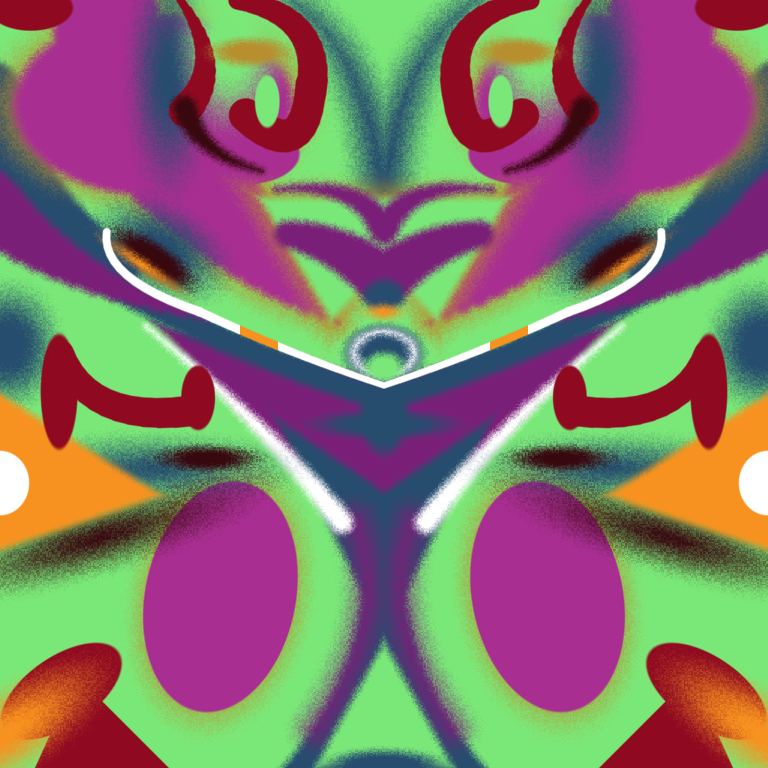
A Shadertoy shader for this background:

```glsl
// Mirrored psychedelic mask of ribbons, ovals and wedges in flat inks.
// The left half is folded over the centre line, then layers are painted
// back to front with crisp, soft or grainy edges.

const vec3 GREEN = vec3(.48, .91, .47);
const vec3 MAGENTA = vec3(.66, .18, .57);
const vec3 PURPLE = vec3(.48, .12, .47);
const vec3 NAVY = vec3(.15, .3, .43);
const vec3 CRIMSON = vec3(.56, .04, .13);
const vec3 DARK = vec3(.22, .03, .06);
const vec3 ORANGE = vec3(.97, .57, .12);
const vec3 OCHRE = vec3(.72, .56, .18);
const vec3 WHITE = vec3(1);

float hash(vec2 p) {
  vec3 q = fract(p.xyx * .1031);
  q += dot(q, q.yzx + 33.33);
  return fract((q.x + q.y) * q.z);
}

vec2 spin(vec2 p, float a) {
  return p * cos(a) + vec2(p.y, -p.x) * sin(a);
}

float oval(vec2 p, vec2 r) {
  return (length(p / r) - 1.) * min(r.x, r.y);
}

// Tapered curve from a to c through b
float ribbon(vec2 p, vec2 a, vec2 b, vec2 c, float w0, float w1) {
  vec2 bend = 2. * b - .5 * (a + c), s = a;
  float d = 9.;
  for (float i = 1.; i <= 12.; i++) {
    float t = i / 12.;
    vec2 e = mix(mix(a, bend, t), mix(bend, c, t), t), v = e - s;
    float h = clamp(dot(p - s, v) / dot(v, v), 0., 1.);
    d = min(d, length(p - s - v * h) - mix(w0, w1, t));
    s = e;
  }
  return d;
}

float side(vec2 p, vec2 a, vec2 b) {
  return dot(p - a, normalize(vec2(b.y - a.y, a.x - b.x)));
}

// Triangle with counterclockwise corners
float wedge(vec2 p, vec2 a, vec2 b, vec2 c) {
  return max(side(p, a, b), max(side(p, b, c), side(p, c, a)));
}

// edge.x is the blur width, edge.y a grain offset
void paint(inout vec3 col, vec3 ink, float d, vec2 edge) {
  col = mix(col, ink, smoothstep(-edge.x, edge.x, -d - edge.y));
}

void mainImage(out vec4 fragColor, in vec2 fragCoord) {
  vec2 uv = fragCoord / iResolution.xy;
  vec2 p = vec2(.5 - abs(uv.x - .5), uv.y);
  float grain = hash(floor(uv * 512.)) - .5;
  vec2 crisp = vec2(1. / iResolution.y, 0);
  vec2 soft = vec2(.008, .004 * grain), haze = vec2(.03, .012 * grain);
  vec3 c = GREEN;

  // Sweeping bands and chevron
  paint(c, NAVY, ribbon(p, vec2(-.02,.87), vec2(.05,.74), vec2(.16,.655), .055, .025), soft);
  paint(c, PURPLE, wedge(p, vec2(.2,.58), vec2(.52,.25), vec2(.52,.5)), soft);
  paint(c, NAVY, ribbon(p, vec2(.14,.635), vec2(.3,.555), vec2(.5,.48), .018, .016), soft);
  paint(c, PURPLE, ribbon(p, vec2(-.02,.74), vec2(.1,.65), vec2(.27,.585), .046, .003), soft);
  paint(c, NAVY, wedge(p, vec2(.36,.455), vec2(.52,.13), vec2(.52,.345)), soft);
  paint(c, NAVY, oval(p - vec2(.5,.447), vec2(.08,.016)), soft);
  paint(c, NAVY, oval(p - vec2(.5,.46), vec2(.03,.05)), soft);

  // Stem flaring at the foot
  paint(c, NAVY, ribbon(p, vec2(.5,.25), vec2(.47,.11), vec2(.39,-.02), .026, .03), soft);
  paint(c, PURPLE, ribbon(p, vec2(.463,.32), vec2(.475,.19), vec2(.41,.05), .014, .012), haze);
  paint(c, GREEN, wedge(p, vec2(.41,0), vec2(.52,0), vec2(.52,.2)), soft);
  paint(c, NAVY, oval(p - vec2(.5,0), vec2(.07,.022)), soft);

  // Brow with ochre rim
  float brow = ribbon(p, vec2(.22,.82), vec2(.325,.68), vec2(.44,.58), .09, .002);
  brow = min(brow, oval(p - vec2(.2,.863), vec2(.182,.118)));
  brow = min(brow, oval(p - vec2(.14,.96), vec2(.07,.1)));
  paint(c, OCHRE, brow - .006, haze);
  paint(c, MAGENTA, brow, soft);
  paint(c, MAGENTA, oval(p - vec2(.32,.8), vec2(.07,.04)), crisp);

  // Forehead, shield, mask and crest
  paint(c, NAVY, ribbon(p, vec2(.38,1), vec2(.46,.9), vec2(.5,.74), .006, .025), haze);
  float shield = wedge(p, vec2(.325,.75), vec2(.43,.57), vec2(.6,.75));
  paint(c, OCHRE, shield, haze);
  paint(c, GREEN, shield + .008, soft);
  paint(c, PURPLE, ribbon(p, vec2(.36,.753), vec2(.45,.746), vec2(.5,.7), .002, .018), soft);
  paint(c, PURPLE, ribbon(p, vec2(.375,.695), vec2(.44,.675), vec2(.5,.635), .016, .034), soft);
  paint(c, NAVY, oval(p - vec2(.5,.615), vec2(.026,.02)), soft);
  paint(c, ORANGE, oval(p - vec2(.5,.594), vec2(.018,.008)), soft);
  float crest = oval(p - vec2(.5,.54), vec2(.05,.036));
  paint(c, NAVY, crest, soft);
  paint(c, WHITE, abs(crest + .008) - .003, soft);
  paint(c, GREEN, oval(p - vec2(.5,.522), vec2(.024,.018)), soft);

  // Eye
  paint(c, NAVY, oval(spin(p - vec2(.21,.675), -.5), vec2(.065,.04)), haze);
  paint(c, DARK, oval(spin(p - vec2(.2,.663), -.6), vec2(.055,.018)), soft);
  paint(c, ORANGE, oval(spin(p - vec2(.185,.655), -.6), vec2(.04,.006)), soft);

  // Horns and hooks
  paint(c, NAVY, oval(p - vec2(.22,.9), vec2(.035,.1)), haze);
  paint(c, GREEN, oval(p - vec2(.3,.94), vec2(.05,.08)), haze);
  paint(c, CRIMSON, ribbon(p, vec2(.235,1), vec2(.267,.92), vec2(.24,.855), .004, .02), crisp);
  paint(c, DARK, ribbon(p, vec2(.24,.86), vec2(.275,.808), vec2(.34,.778), .016, .003), soft);
  paint(c, CRIMSON, ribbon(p, vec2(.31,1), vec2(.39,.96), vec2(.405,.88), .012, .02), crisp);
  paint(c, CRIMSON, ribbon(p, vec2(.405,.89), vec2(.38,.825), vec2(.32,.85), .02, .022), crisp);
  paint(c, GREEN, oval(p - vec2(.348,.868), vec2(.016,.034)), crisp);
  paint(c, OCHRE, oval(p - vec2(.325,.932), vec2(.045,.016)), soft);
  paint(c, CRIMSON, oval(p - vec2(.04,.99), vec2(.055,.03)), crisp);

  // White contours
  vec3 ink = mix(WHITE, ORANGE, step(abs(p.x - .337), .025));
  paint(c, WHITE, ribbon(p, vec2(.139,.698), vec2(.165,.642), vec2(.26,.594), .005, .006), crisp);
  paint(c, ink, ribbon(p, vec2(.26,.594), vec2(.38,.542), vec2(.5,.498), .006, .004), crisp);
  paint(c, WHITE, ribbon(p, vec2(.19,.575), vec2(.33,.45), vec2(.445,.32), .001, .014), soft);

  // Cheek
  float cheek = oval(spin(p - vec2(.287,.223), -.2), vec2(.098,.152));
  paint(c, OCHRE, cheek, haze);
  paint(c, MAGENTA, cheek, crisp);

  // Flames and side eye
  paint(c, NAVY, oval(p - vec2(.01,.55), vec2(.05,.06)), haze);
  paint(c, NAVY, oval(p - vec2(.2,.39), vec2(.1,.025)), haze);
  paint(c, DARK, oval(spin(p - vec2(.13,.3), .3), vec2(.12,.025)), haze);
  paint(c, ORANGE, wedge(p, vec2(-.1,.25), vec2(.21,.355), vec2(-.1,.55)), soft);
  paint(c, CRIMSON, oval(p - vec2(.077,.49), vec2(.024,.075)), crisp);
  paint(c, CRIMSON, ribbon(p, vec2(.08,.54), vec2(.14,.475), vec2(.25,.465), .016, .02), crisp);
  paint(c, CRIMSON, oval(p - vec2(.258,.482), vec2(.022,.042)), crisp);
  paint(c, DARK, oval(p - vec2(.27,.403), vec2(.055,.014)), soft);
  paint(c, WHITE, oval(p - vec2(0,.371), vec2(.038,.042)), crisp);

  // Corner flame
  paint(c, CRIMSON, oval(spin(p - vec2(.08,.1), .6), vec2(.09,.045)), crisp);
  paint(c, CRIMSON, wedge(p, vec2(0,-.1), vec2(.22,0), vec2(.1,.12)), crisp);
  paint(c, ORANGE, oval(spin(p - vec2(.01,.045), .6), vec2(.1,.035)), haze);

  fragColor = vec4(c, 1);
}
```
